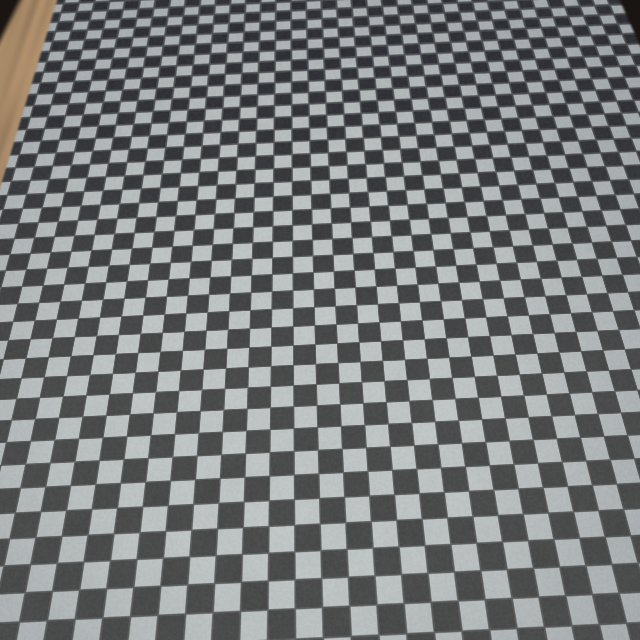
A Shadertoy shader for this pattern:

```glsl
// Black and white checkered sheet on a wooden table, receding in perspective.

const float HORIZON = 1.172;      // distance of the horizon above the top edge
const float COLUMN_SCALE = 0.0201; // column width per unit of distance
const float ROW_DENSITY = 97.1;   // rows per unit of inverse distance
const float ROW_TILT = 0.048;     // rise of the rows toward the right
const float SHEET_LEFT = -15.5;   // sheet borders, in columns
const float SHEET_RIGHT = 21.8;

float hash21(vec2 p) {
    vec3 q = fract(vec3(p.xyx) * 0.1031);
    q += dot(q, q.yzx + 33.33);
    return fract((q.x + q.y) * q.z);
}

float valueNoise(vec2 p) {
    vec2 cell = floor(p);
    vec2 f = fract(p);
    f = f * f * (3.0 - 2.0 * f);
    float low = mix(hash21(cell), hash21(cell + vec2(1, 0)), f.x);
    float high = mix(hash21(cell + vec2(0, 1)), hash21(cell + vec2(1, 1)), f.x);
    return mix(low, high, f.y);
}

// Distance to the nearest integer grid line
vec2 lineDistance(vec2 p) {
    return 0.5 - abs(fract(p) - 0.5);
}

// Soft wave that alternates between +1 and -1 in each unit
vec2 softSquare(vec2 p, vec2 blur) {
    vec2 parity = 1.0 - 2.0 * mod(floor(p), 2.0);
    return parity * clamp(lineDistance(p) / blur, 0.0, 1.0);
}

// Canvas point (y down) to column and row coordinates
vec2 sheetCoords(vec2 p) {
    float center = 0.4547 + 0.007 * p.y;
    float column = (p.x - center) / (COLUMN_SCALE * (p.y + HORIZON));
    float rowDepth = p.y + ROW_TILT * (p.x - 0.478) + HORIZON;
    return vec2(column, 45.75 - ROW_DENSITY / rowDepth);
}

vec2 cellSize(float y) {
    float depth = y + HORIZON;
    return vec2(COLUMN_SCALE * depth, depth * depth / ROW_DENSITY);
}

vec3 tableColor(vec2 p, float blur) {
    float grain = valueNoise(vec2(p.x * 90.0 + p.y * 30.0, p.y * 9.0));
    vec3 wood = vec3(0.65, 0.53, 0.40) * (0.86 + 0.24 * grain);
    vec3 shadow = vec3(0.10, 0.08, 0.07);
    float plank = smoothstep(-3.0 * blur, 3.0 * blur, p.x + 0.5 * p.y - 0.032);
    return mix(shadow, wood, plank * step(p.x, 0.5));
}

vec3 sheetColor(vec2 p, vec2 grid, vec2 blur) {
    // Uneven light: faded ink near the viewer, dimmer paper at the rim
    float falloff = smoothstep(0.2, 0.8, length((p - vec2(0.46, 0.62)) * vec2(1.0, 0.95)));
    vec3 paper = mix(vec3(0.745, 0.768, 0.768), vec3(0.63, 0.65, 0.66), falloff);
    vec3 ink = mix(vec3(0.185, 0.19, 0.21), vec3(0.29, 0.293, 0.293),
                   smoothstep(0.05, 0.65, p.y));

    vec2 wave = softSquare(grid, blur);
    vec3 color = mix(ink, paper, 0.5 + 0.5 * wave.x * wave.y);

    // Thin dark outline around the squares
    vec2 width = max(vec2(0.045), blur);
    vec2 outline = 1.0 - smoothstep(vec2(0.0), width, lineDistance(grid));
    color *= 1.0 - 0.28 * max(outline.x, outline.y);

    // Fine paper grain and faint broad mottling
    float grain = valueNoise(p * 330.0) - 0.5;
    float mottle = valueNoise(p * 24.0) - 0.5;
    return color + 0.025 * grain + 0.014 * mottle;
}

void mainImage(out vec4 fragColor, in vec2 fragCoord) {
    vec2 p = fragCoord / iResolution.xy;
    p.y = 1.0 - p.y;

    // Focus lies across the middle of the sheet
    float defocus = abs(p.y - 0.55);
    float blur = max(0.0012 + 0.0026 * defocus, 0.75 / iResolution.y);

    vec2 grid = sheetCoords(p);
    vec2 gridBlur = blur / cellSize(p.y);
    vec3 color = sheetColor(p, grid, gridBlur);

    float borderBlur = 1.5 * gridBlur.x;
    float onSheet = smoothstep(-borderBlur, borderBlur, grid.x - SHEET_LEFT)
                  * smoothstep(-borderBlur, borderBlur, SHEET_RIGHT - grid.x);
    color = mix(tableColor(p, blur), color, onSheet);
    fragColor = vec4(color, 1.0);
}
```
